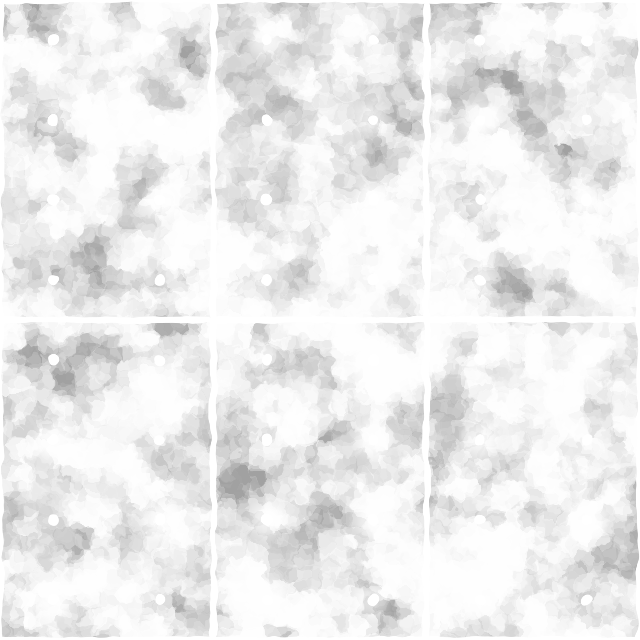
This texture is drawn by a three.js fragment shader. Its source:

```glsl
varying vec2 vUv;

float hash(vec2 p) {
  vec3 q = fract(vec3(p.xyx) * 0.1031);
  q += dot(q, q.yzx + 33.33);
  return fract((q.x + q.y) * q.z);
}

float noise(vec2 p) {
  vec2 i = floor(p), f = fract(p);
  f = f * f * (3.0 - 2.0 * f);
  return mix(mix(hash(i), hash(i + vec2(1.0, 0.0)), f.x),
             mix(hash(i + vec2(0.0, 1.0)), hash(i + 1.0), f.x), f.y);
}

vec2 noise2(vec2 p) {
  return vec2(noise(p), noise(p + 57.3)) - 0.5;
}

// Soft-edged Voronoi: xy = site, z = random shade, w = distance to site
vec4 facet(vec2 p) {
  vec2 cell = floor(p);
  vec3 sum = vec3(0.0);
  float total = 0.0;
  for (int y = -1; y <= 1; y++) {
    for (int x = -1; x <= 1; x++) {
      vec2 id = cell + vec2(float(x), float(y));
      vec2 site = id + 0.1 + 0.8 * vec2(hash(id), hash(id + 91.7));
      vec2 d = p - site;
      float weight = exp(-50.0 * dot(d, d));
      sum += weight * vec3(site - cell, hash(id + 43.1));
      total += weight;
    }
  }
  total = max(total, 1e-30);
  sum /= total;
  return vec4(sum.xy + cell, sum.z, sqrt(max(-log(total) / 50.0, 0.0)));
}

// Clouds with pale round puffs and darker creases
float cloud(vec2 p) {
  vec2 turned = mat2(0.8, 0.6, -0.6, 0.8) * p;
  float puff = facet(p * 16.0 + noise2(p * 26.0) * 0.6 + 20.0).w;
  return 0.4 * noise(turned * 13.0 + 31.0) + 0.28 * noise(p * 25.0 + 11.0) + 0.32 * puff;
}

// Overlapping washes, each flattened into small facets
float washes(vec2 p) {
  vec2 ragged = p + noise2(p * 80.0) * 0.01 + noise2(p * 200.0) * 0.005;
  float sum = 0.0;
  for (int i = 0; i < 4; i++) {
    float layer = float(i);
    float scale = 30.0 + 9.0 * layer;
    vec2 offset = vec2(13.37, 7.71) * (layer + 1.0);
    vec4 chip = facet(ragged * scale + offset);
    sum += cloud((chip.xy - offset) / scale) + 0.36 * (chip.z - 0.5);
  }
  return sum / 4.0;
}

void main() {
  // Three by two panels with wavering gaps
  vec2 waver = noise2(vUv * 38.0 + 5.0) * vec2(0.006, 0.0025)
             + noise2(vUv * 95.0) * 0.002;
  vec2 local = (fract((vUv + waver) * vec2(3.0, 2.0)) - 0.5) / vec2(3.0, 2.0);
  vec2 inset = vec2(1.0 / 6.0, 0.25) - 0.005 - abs(local)
             + noise2(vUv * 60.0 + 80.0) * 0.0025;
  float panel = smoothstep(-0.0008, 0.0008, min(inset.x, inset.y));

  // Two by four punched holes in each panel, some in a pale halo
  vec2 holeGrid = vUv * vec2(6.0, 8.0);
  vec2 holeId = floor(holeGrid);
  vec2 fromHole = (fract(holeGrid) - 0.5) / vec2(6.0, 8.0);
  float holeDistance = length(fromHole + noise2(vUv * 90.0 + 17.0) * 0.004);
  float hole = 1.0 - smoothstep(0.0078, 0.0094, holeDistance);
  float halo = (1.0 - smoothstep(0.008, 0.04, holeDistance))
             * step(0.55, hash(holeId + 7.0));

  // Grey wash on white, fading softly into the paper
  float z = (washes(vUv) - 0.475 - 0.12 * halo) / 0.13;
  float shade = 0.056 + 0.088 * z + 0.014 * z * z;
  shade = min(0.5 * (shade + sqrt(shade * shade + 0.001)), 0.37);
  float ink = shade * panel * (1.0 - hole);
  gl_FragColor = vec4(vec3(1.0 - ink), 1.0);
}
```
